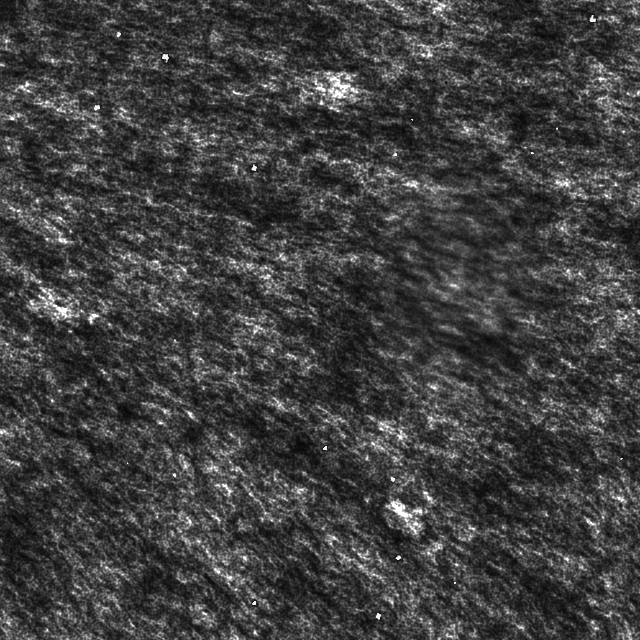
Give the GLSL for this texture, as a Shadertoy shader.

```glsl
// Greyscale micrograph of fibrous tissue: slanted streaks, bright clusters and specks.

const float TONE_MEDIAN = 0.222;        // typical grey level
const float TONE_SPREAD = 0.49;         // contrast of the log-normal tones
const float NOISE_GAIN = 4.5;           // brings gradient noise to unit deviation
const float STEEP_ANGLE = 0.74;         // fibre descent at the bottom, radians
const float SHALLOW_ANGLE = 0.22;       // fibre descent at the top, radians
const float ANGLE_STEP = 0.26;          // spacing of the blended directions
const vec2 BROAD_FREQ = vec2(6.0, 14.0);    // along and across the fibres
const vec2 BUNDLE_FREQ = vec2(18.0, 42.0);
const vec2 CELL_FREQ = vec2(38.0, 88.0);
const vec2 THREAD_FREQ = vec2(90.0, 165.0);
const vec2 RIM_FREQ = vec2(24.0, 54.0);
const float GRAIN_FREQ = 250.0;
const float GRAIN_AMOUNT = 0.44;
const vec2 SOFT_CENTER = vec2(0.72, 0.56);  // area slightly out of focus
const int CLUSTER_COUNT = 3;
const vec2 CLUSTER_START = vec2(0.52, 0.86);
const vec2 CLUSTER_STRIDE = vec2(0.56, -0.34);
const float CLUSTER_GLOW = 1.75;
const float SPECK_GRID = 9.0;
const float SPECK_CHANCE = 0.3;

float hash(vec2 p) {
    vec3 h = fract(p.xyx * 0.1031);
    h += dot(h, h.yzx + 33.33);
    return fract((h.x + h.y) * h.z);
}

float cornerSlope(vec2 cell, vec2 offset) {
    float a = 6.2832 * hash(cell);
    return dot(vec2(cos(a), sin(a)), offset);
}

float gradientNoise(vec2 p) {
    vec2 i = floor(p), f = p - i;
    vec2 u = f * f * f * (f * (f * 6.0 - 15.0) + 10.0);
    vec2 e = vec2(1.0, 0.0);
    float low = mix(cornerSlope(i, f), cornerSlope(i + e.xy, f - e.xy), u.x);
    float high = mix(cornerSlope(i + e.yx, f - e.yx), cornerSlope(i + 1.0, f - 1.0), u.x);
    return mix(low, high, u.y);
}

// Coordinates along and across a direction that descends to the right
vec2 alongAcross(vec2 p, float descent) {
    float c = cos(descent), s = sin(descent);
    return vec2(c * p.x - s * p.y, s * p.x + c * p.y);
}

float fibreDescent(vec2 p) {
    float rise = smoothstep(0.0, 1.0, p.y + 0.15 * p.x);
    float sway = 0.2 * gradientNoise(p * 5.0 + 3.7);
    return clamp(mix(STEEP_ANGLE, SHALLOW_ANGLE, rise) + sway,
                 SHALLOW_ANGLE, SHALLOW_ANGLE + 2.0 * ANGLE_STEP);
}

// Streaks from broad bands down to threads, with thin bright cell rims
float fibreLayers(vec2 q, float sharpness) {
    float bundle = gradientNoise(q * BUNDLE_FREQ + 7.3);
    float streaks = 0.42 * gradientNoise(q * BROAD_FREQ + 1.9)
                  + 0.42 * bundle
                  + 0.48 * gradientNoise(q * CELL_FREQ + 15.1)
                  + 0.42 * sharpness * gradientNoise(q * THREAD_FREQ + 41.7);
    float rim = exp(-12.0 * abs(gradientNoise(q * RIM_FREQ + 63.2))) - 0.27;
    return NOISE_GAIN * streaks + rim * sharpness * smoothstep(-0.25, 0.3, bundle);
}

// Blend fixed directions so that the streaks bend without stretching
float fibres(vec2 p, float sharpness) {
    float descent = fibreDescent(p);
    float sum = 0.0, power = 0.0;
    for (int k = 0; k < 3; k++) {
        float direction = SHALLOW_ANGLE + ANGLE_STEP * float(k);
        float weight = max(0.0, 1.0 - abs(descent - direction) / ANGLE_STEP);
        if (weight > 0.0) {
            vec2 q = alongAcross(p, direction) + 11.0 * float(k);
            sum += weight * fibreLayers(q, sharpness);
            power += weight * weight;
        }
    }
    return sum / sqrt(power);
}

// Ragged bright clumps lying along the fibres
float clusters(vec2 p) {
    float ragged = 1.1 * gradientNoise(p * 38.0) + 0.8 * gradientNoise(p * 85.0);
    float mask = 0.0;
    for (int k = 0; k < CLUSTER_COUNT; k++) {
        float n = float(k);
        vec2 center = fract(CLUSTER_START + n * CLUSTER_STRIDE);
        vec2 size = vec2(0.042 + 0.012 * n, 0.031 - 0.005 * n);
        float d = length(alongAcross(p - center, fibreDescent(center)) / size);
        mask = max(mask, smoothstep(1.15, 0.65, d + ragged));
    }
    return mask;
}

// Scattered specks: x is the bright core, y the dark surround
vec2 specks(vec2 p) {
    vec2 cell = floor(p * SPECK_GRID);
    vec2 jitter = vec2(hash(cell + 17.0), hash(cell + 59.0));
    vec2 center = (cell + 0.15 + 0.7 * jitter) / SPECK_GRID;
    float present = step(hash(cell + 83.0), SPECK_CHANCE);
    float radius = mix(0.0015, 0.0055, pow(hash(cell + 31.0), 2.0));
    float d = length(p - center) / radius + 1.2 * gradientNoise(p * 190.0);
    float core = smoothstep(1.2, 0.7, d);
    float surround = smoothstep(2.1, 1.3, d) * step(0.5, hash(cell + 7.0));
    return present * vec2(core * step(0.2, jitter.x), surround);
}

void mainImage(out vec4 fragColor, in vec2 fragCoord) {
    vec2 p = fragCoord / iResolution.y;
    float sharpness = mix(0.5, 1.0, smoothstep(0.05, 0.2, length((p - SOFT_CENTER) * vec2(1.0, 0.7))));
    vec2 wavy = p + 0.006 * vec2(gradientNoise(p * 21.0), gradientNoise(p * 21.0 + 50.0));

    // Tissue and grain
    float level = fibres(wavy, sharpness);
    float grain = gradientNoise(p * GRAIN_FREQ) + 0.5 * gradientNoise(p * 130.0 + 9.0);
    level += NOISE_GAIN * GRAIN_AMOUNT * sharpness * grain;
    level += CLUSTER_GLOW * clusters(p);
    float tone = TONE_MEDIAN * exp(TONE_SPREAD * level);

    // Specks
    vec2 speck = specks(p);
    tone = mix(tone, 0.06, 0.8 * speck.y);
    tone = mix(tone, 0.95, speck.x);
    fragColor = vec4(vec3(clamp(tone, 0.0, 1.0)), 1.0);
}
```
